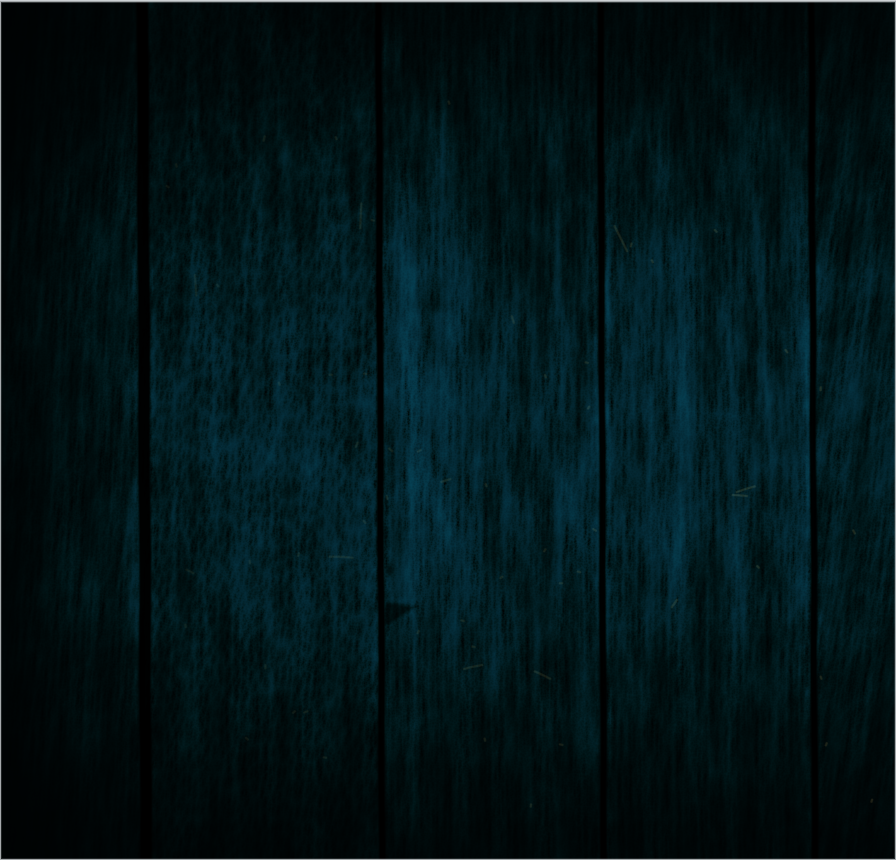
Give the GLSL for this texture, as a Shadertoy shader.

```glsl
vec2 hash2(vec2 p) {
    vec3 q = fract(vec3(p.xyx) * vec3(0.1031, 0.1030, 0.0973));
    q += dot(q, q.yzx + 33.33);
    return fract((q.xx + q.yz) * q.zy);
}

// Distance to the nearest scattered cell point
float cellular(vec2 p) {
    vec2 cell = floor(p), f = fract(p);
    float nearest = 2.0;
    for (int j = -1; j <= 1; j++)
        for (int i = -1; i <= 1; i++) {
            vec2 o = vec2(i, j);
            vec2 r = o + hash2(cell + o + 50.0) - f;
            nearest = min(nearest, dot(r, r));
        }
    return sqrt(nearest);
}

float segmentDistance(vec2 p, vec2 halfSpan) {
    float t = clamp(dot(p, halfSpan) / dot(halfSpan, halfSpan), -1.0, 1.0);
    return length(p - halfSpan * t);
}

float bump(vec2 p, vec2 centre, vec2 size) {
    vec2 q = (p - centre) / size;
    return exp(-dot(q, q));
}

// Mean near one: straight fibres, short flecks, faint patches
float woodGrain(vec2 p, float plank) {
    float lean = plank > 3.5 ? 0.12 : (plank < 0.5 ? 0.06 : 0.0);
    vec2 g = p;
    g.x += lean * (0.5 - p.y) + plank * 3.7 + 0.0010 * sin(p.y * 11.0 + plank * 2.0);
    vec2 w = g + 0.006 * vec2(sin(p.y * 47.0 + p.x * 19.0), sin(p.x * 91.0 - p.y * 13.0));
    float fibre = cellular(g * vec2(190.0, 15.0));
    float streak = cellular(g * vec2(85.0, 6.0) + 21.0);
    float band = cellular(g * vec2(36.0, 3.0) + 13.0);
    float fleck = cellular(vec2(g.x - 0.15 * p.y, p.y) * vec2(180.0, 60.0) + 9.0);
    float grit = cellular(p * 370.0 + 3.0);
    float worn = cellular(w * vec2(26.0, 13.0) + 5.0);
    float carved = plank > 0.5 && plank < 1.5 ? 0.5 : 1.0;
    float fine = 0.95 * fibre * carved + 0.85 * streak + 0.55 * grit
               + fleck * (1.5 - 0.9 * carved) - 0.22;
    return max(fine, 0.06) * (0.62 + 0.9 * band) * (0.68 + 0.75 * worn);
}

void mainImage(out vec4 fragColor, in vec2 fragCoord) {
    vec2 uv = fragCoord / iResolution.xy;

    // Plank index and signed distance to the closest seam
    float seams[4] = float[4](0.161, 0.4245, 0.672, 0.9075);
    float plank = 0.0, seamOffset = 1.0, seamWidth = 0.005;
    for (int i = 0; i < 4; i++) {
        float d = uv.x - seams[i] - 0.004 * (0.5 - uv.y)
                - 0.0005 * sin(uv.y * 23.0 + float(i) * 2.0);
        plank += step(0.0, d);
        if (abs(d) < abs(seamOffset)) {
            seamOffset = d;
            seamWidth = i == 0 ? 0.0068 : 0.0040;
        }
    }

    // Broad light, dimmer on the outer boards and towards top and bottom
    vec2 q = abs(uv - vec2(0.58, 0.51)) / vec2(0.62, 0.42);
    float light = 0.145 * exp(-0.9 * pow(q.x, 2.4) - 1.35 * pow(q.y, 2.5));
    if (plank < 0.5) light *= 0.8 * smoothstep(-0.08, 0.16, uv.x);
    else if (plank < 1.5)
        light += 0.025 * bump(uv, vec2(0.28, 0.52), vec2(0.09, 0.16))
               + 0.030 * bump(uv, vec2(0.37, 0.39), vec2(0.06, 0.12));
    else if (plank < 2.5)
        light += 0.095 * bump(uv, vec2(0.475, 0.65), vec2(0.050, 0.13))
               + 0.090 * bump(uv, vec2(0.475, 0.42), vec2(0.050, 0.15))
               - 0.030 * bump(uv, vec2(0.60, 0.72), vec2(0.08, 0.15));
    else if (plank < 3.5)
        light += 0.045 * bump(uv, vec2(0.73, 0.58), vec2(0.06, 0.19))
               + 0.025 * bump(uv, vec2(0.87, 0.47), vec2(0.05, 0.20));
    light *= woodGrain(uv, plank);

    // Dark blotches around the bright strip
    float blotch = bump(uv, vec2(0.487, 0.645), vec2(0.025, 0.014))
                 + bump(uv, vec2(0.528, 0.56), vec2(0.005, 0.09));
    light *= 1.0 - 0.45 * min(blotch, 1.0);

    // Lit board edges beside the dark gaps
    float rim = exp(-abs(abs(seamOffset) - seamWidth - 0.003) / 0.0025);
    float chips = smoothstep(0.3, 0.7, cellular(vec2(plank * 7.0, uv.y * 38.0)));
    light *= 1.0 + 0.6 * rim * chips;
    light += 0.15 * bump(uv, vec2(0.4255, 0.582), vec2(0.003, 0.011));
    float gap = smoothstep(seamWidth + 0.0015, seamWidth - 0.002, abs(seamOffset));
    light *= 1.0 - 0.97 * gap;

    // Splintered knot and the nick above it
    vec2 k = uv - vec2(0.430, 0.296);
    float taper = 0.012 * (1.0 - smoothstep(0.0, 0.038, k.x));
    float knot = smoothstep(0.004, -0.003, abs(k.y + 0.010 - 0.25 * k.x) - taper)
               * smoothstep(-0.003, 0.002, k.x) * smoothstep(0.04, 0.033, k.x);
    float nick = bump(uv, vec2(0.435, 0.336), vec2(0.005, 0.010));
    light *= 1.0 - 0.7 * max(knot, nick);
    light += 0.06 * bump(uv, vec2(0.452, 0.302), vec2(0.014, 0.003));

    // Soft highlight limit; teal shadows drift to blue
    light /= 1.0 + 2.0 * max(light - 0.16, 0.0);
    vec3 tint = mix(vec3(0.0, 0.95, 1.0), vec3(0.07, 0.77, 1.0),
                    smoothstep(0.02, 0.22, light));
    vec3 colour = tint * light + vec3(0.0, 0.008, 0.010) * (1.0 - gap);

    // Scattered specks and faint bent scratches
    for (int i = 0; i < 60; i++) {
        vec2 place = hash2(vec2(i, 3)), shape = hash2(vec2(i, 17));
        float angle = shape.x * 6.2832;
        float span = 0.0012 + 0.015 * pow(shape.y, 7.0);
        vec2 r = uv - vec2(0.18 + 0.8 * place.x, 0.06 + 0.83 * place.y);
        r.y += 3.0 * r.x * r.x;
        float mark = smoothstep(0.0022, 0.0003,
                     segmentDistance(r, span * vec2(cos(angle), sin(angle))));
        colour += vec3(0.13, 0.11, 0.06) * mark * (0.4 + 0.5 * place.x) * (1.0 - gap);
    }

    // Thin pale frame, heavier along the top
    vec2 inset = min(fragCoord, iResolution.xy - fragCoord) / iResolution.x;
    float frame = 1.0 - smoothstep(0.0003, 0.0022, min(inset.x, inset.y));
    float top = 1.0 - smoothstep(0.0008, 0.0038, 0.961 * (1.0 - uv.y));
    colour = mix(colour, vec3(0.80, 0.82, 0.83), max(0.85 * frame, top));
    fragColor = vec4(colour, 1.0);
}
```
